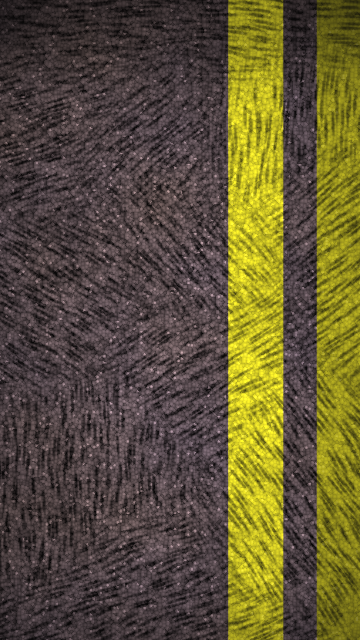
Give the GLSL for this texture, as a Shadertoy shader.

```glsl
// Brushed dark concrete with two painted yellow vertical stripes.

vec2 hash2(vec2 cell) {
    vec2 k = vec2(dot(cell, vec2(127.1, 311.7)), dot(cell, vec2(269.5, 183.3)));
    return fract(sin(k) * 43758.5453);
}

// Cellular noise: x = distance to the nearest point, y = its random id
vec2 cellular(vec2 p) {
    vec2 base = floor(p);
    vec2 nearest = vec2(9.0, 0.0);
    for (int j = -1; j <= 1; j++) {
        for (int i = -1; i <= 1; i++) {
            vec2 cell = base + vec2(i, j);
            vec2 seed = hash2(cell);
            float dist = length(cell + seed - p);
            if (dist < nearest.x) nearest = vec2(dist, seed.x);
        }
    }
    return nearest;
}

// Slow, uneven variation from layered sines
float mottle(vec2 p) {
    float sum = 0.0, amp = 0.5;
    for (int i = 0; i < 4; i++) {
        sum += amp * sin(p.x + 1.7 * sin(p.y * 0.8)) * cos(p.y + 1.3 * sin(p.x * 0.7));
        p = mat2(1.5, 1.1, -1.1, 1.5) * p + 2.3;
        amp *= 0.6;
    }
    return sum;
}

// Long dark scratches running at the given angle
float scratches(vec2 p, float angle) {
    float c = cos(angle), s = sin(angle);
    vec2 q = mat2(c, -s, s, c) * p;
    q.y += 0.003 * sin(q.x * 31.0 + 4.0 * sin(q.y * 17.0));
    return 1.0 - smoothstep(0.08, 0.55, cellular(q * vec2(17.0, 125.0)).x);
}

// Brush patches: centre x, centre y, stroke angle
const vec3 strokes[12] = vec3[12](
    vec3(0.12, 0.98, 0.03), vec3(0.42, 0.97, -0.10), vec3(0.06, 0.82, 0.35),
    vec3(0.27, 0.77, 0.70), vec3(0.42, 0.82, 1.50), vec3(0.08, 0.54, -0.55),
    vec3(0.29, 0.60, -0.85), vec3(0.33, 0.44, 0.50), vec3(0.13, 0.28, 1.57),
    vec3(0.43, 0.25, -0.95), vec3(0.25, 0.06, 0.35), vec3(0.53, 0.60, 0.65));

float brushedGrooves(vec2 p) {
    float sum = 0.0, total = 0.0;
    vec2 bent = p + 0.025 * vec2(sin(p.y * 19.0), sin(p.x * 23.0));
    for (int i = 0; i < 12; i++) {
        vec2 d = bent - strokes[i].xy;
        float weight = exp(-140.0 * dot(d, d));
        sum += weight * scratches(p, strokes[i].z);
        total += weight;
    }
    return sum / max(total, 1e-6);
}

float softStep(float edge, float x) {
    float halfPixel = 0.7 / iResolution.x;
    return smoothstep(edge - halfPixel, edge + halfPixel, x);
}

void mainImage(out vec4 fragColor, in vec2 fragCoord) {
    vec2 uv = fragCoord / iResolution.xy;
    vec2 p = uv * vec2(0.5625, 1.0);

    // Stripe layout
    float leftStripe = softStep(0.634, uv.x) - softStep(0.787, uv.x);
    float rightStripe = softStep(0.880, uv.x);
    float paint = leftStripe + rightStripe;

    // Surface relief: grooves, grit and stains
    float groove = brushedGrooves(p);
    vec2 grit = cellular(p * 190.0);
    float grain = 0.7 * (grit.y - 0.5) + 0.8 * (0.45 - grit.x);
    float stain = mottle(p * 13.0);
    float speck = smoothstep(0.91, 0.98, grit.y) * (1.0 - smoothstep(0.2, 0.5, grit.x));
    float threads = sin(uv.x * 210.0 + 2.0 * sin(uv.x * 47.0));

    // Lighting: bright centre, dim top and bottom corners
    vec2 offset = uv - vec2(0.52, 0.52);
    float light = 1.16 - dot(offset * offset, vec2(0.75, 0.8));
    light -= 0.34 * smoothstep(0.80, 1.0, uv.y) * (1.0 - 0.45 * leftStripe);
    light -= 0.10 * smoothstep(0.12, 0.0, uv.y);
    light *= 1.0 + 0.13 * stain;

    // Asphalt drifts between warm brown and cool violet
    vec3 asphalt = mix(vec3(0.315, 0.262, 0.255), vec3(0.300, 0.258, 0.290),
                       0.5 + 0.5 * mottle(p * 9.0 + 5.0));
    float asphaltTone = 1.08 + 0.75 * grain - 0.62 * groove + 0.5 * speck;
    asphaltTone += 0.05 * threads * smoothstep(0.5, 0.25, uv.y);
    asphalt *= max(light * asphaltTone, 0.12);

    // Paint is smoother; the right stripe is more worn
    float paintTone = 1.10 + 0.38 * grain - 0.50 * groove;
    paintTone *= 1.0 - rightStripe * (0.20 + 0.15 * stain);
    vec3 yellow = vec3(0.72, 0.69, 0.10) * max(light * paintTone, 0.1);
    yellow.b += 0.03 + 0.08 * speck;

    fragColor = vec4(clamp(mix(asphalt, yellow, paint), 0.0, 1.0), 1.0);
}
```
